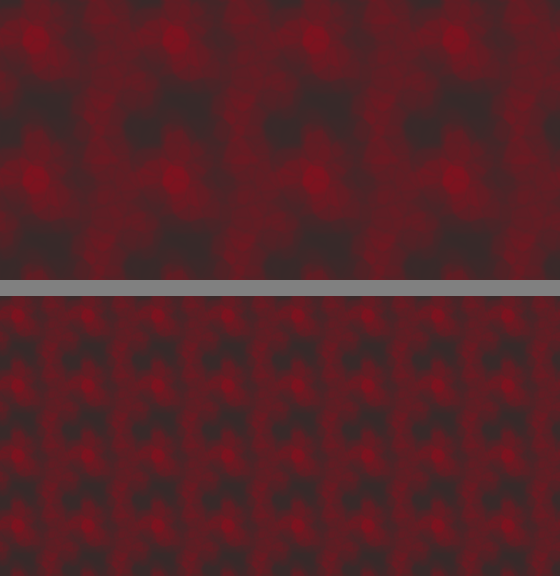
Top: one tile. Bottom: repeated 2 by 2.
Write a Shadertoy shader that draws this pattern.

```glsl
// Tiling clusters of soft, overlapping crimson cells on a dark brown-grey ground.

const vec2  REPEATS      = vec2(4.0, 2.0);
const vec3  GROUND       = vec3(0.210, 0.165, 0.163);
const vec3  CRIMSON      = vec3(0.495, 0.070, 0.120);
const float COARSE_CELLS = 6.0;    // cells per tile side, whole numbers
const float FINE_CELLS   = 9.0;
const float JITTER       = 0.85;
const float BLEND        = 15.0;   // higher gives crisper cell borders
const float CREASE_WIDTH = 0.24;
const float CREASE_DEPTH = 0.26;
const float SHADE_RANGE  = 0.50;   // brightness spread between cells
const float WARP_CELLS   = 7.0;
const float WARP_AMOUNT  = 0.05;
const float GAIN         = 2.4;

// Density lobes in one tile: centre, radius, strength
const int LOBE_COUNT = 11;
const vec4 LOBES[LOBE_COUNT] = vec4[](
    vec4(0.24, 0.76, 0.15, 0.95), vec4(0.38, 0.88, 0.12, 0.42),
    vec4(0.39, 0.55, 0.15, 0.45), vec4(0.76, 0.85, 0.15, 0.46),
    vec4(0.77, 0.58, 0.15, 0.40), vec4(0.76, 0.32, 0.13, 0.42),
    vec4(0.70, 0.12, 0.14, 0.50), vec4(0.02, 0.70, 0.12, 0.32),
    vec4(0.02, 0.34, 0.11, 0.34), vec4(0.25, 0.02, 0.11, 0.32),
    vec4(0.90, 0.48, 0.12, 0.28));

vec3 hash3(vec2 cell, float seed) {
    vec3 q = fract(vec3(cell, seed) * vec3(0.1031, 0.1030, 0.0973));
    q += dot(q, q.yxz + 33.33);
    return fract((q.xxy + q.yzz) * q.zyx);
}

// Value noise that wraps once per tile
vec2 wrappedNoise(vec2 p, float cells, float seed) {
    p *= cells;
    vec2 id = floor(p);
    vec2 f = fract(p);
    f = f * f * (3.0 - 2.0 * f);
    vec2 a = hash3(mod(id, cells), seed).xy;
    vec2 b = hash3(mod(id + vec2(1.0, 0.0), cells), seed).xy;
    vec2 c = hash3(mod(id + vec2(0.0, 1.0), cells), seed).xy;
    vec2 d = hash3(mod(id + 1.0, cells), seed).xy;
    return mix(mix(a, b, f.x), mix(c, d, f.x), f.y);
}

// Large-scale density, measured to the nearest wrapped copy of each lobe
float density(vec2 p) {
    float sum = 0.0;
    for (int i = 0; i < LOBE_COUNT; i++) {
        vec2 d = p - LOBES[i].xy;
        d -= round(d);
        sum += LOBES[i].w * exp(-dot(d, d) / (LOBES[i].z * LOBES[i].z));
    }
    return 1.0 - exp(-GAIN * sum);
}

// Smoothly blended Voronoi cells, each shaded by the density near its centre
float cellLayer(vec2 p, float cells, float seed) {
    vec2 g = p * cells;
    vec2 home = floor(g);
    float nearest = 9.0, second = 9.0, total = 0.0, weights = 0.0;
    for (int y = -1; y <= 1; y++)
    for (int x = -1; x <= 1; x++) {
        vec2 id = home + vec2(x, y);
        vec3 rnd = hash3(mod(id, cells), seed);
        vec2 centre = id + 0.5 + JITTER * (rnd.xy - 0.5);
        float d = length(g - centre);
        second = min(second, max(nearest, d));
        nearest = min(nearest, d);
        float w = exp(-BLEND * d);
        vec2 samplePoint = mix(p, centre / cells, 0.75);
        total += w * density(samplePoint) * (1.0 + SHADE_RANGE * (rnd.z - 0.5));
        weights += w;
    }
    float crease = 1.0 - smoothstep(0.0, CREASE_WIDTH, second - nearest);
    return total / weights * (1.0 - CREASE_DEPTH * crease);
}

void mainImage(out vec4 fragColor, in vec2 fragCoord) {
    vec2 p = fract(fragCoord / iResolution.xy * REPEATS);

    // Irregular outlines
    p += WARP_AMOUNT * (wrappedNoise(p, WARP_CELLS, 3.0) - 0.5);

    // Two overlapping layers of translucent cells
    float red = mix(cellLayer(p, COARSE_CELLS, 11.0),
                    cellLayer(p, FINE_CELLS, 27.0), 0.45);

    fragColor = vec4(mix(GROUND, CRIMSON, clamp(red, 0.0, 1.0)), 1.0);
}
```
